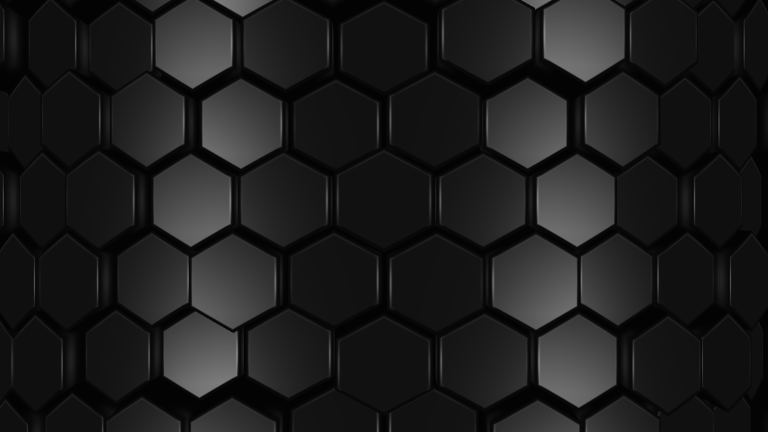
Reproduce this background procedurally as a Shadertoy shader.

```glsl
// Black glossy hexagonal pillars of uneven height on a curved wall, lit by two side bands.

const float RADIUS = 0.87;         // cylinder radius, in canvas heights
const float COLUMN_ANGLE = 0.25;   // angle between neighbouring columns
const float ROW_PITCH = 0.172;     // spacing of rows at the wall base
const float ROW_ORIGIN = 0.033;    // height of the middle row
const float DEPTH = 0.13;          // enlargement of the tallest pillar
const float APOTHEM = 0.472;       // pillar half width, in columns
const float BEVEL = 0.035;         // dark rim around each face
const float LIGHT_ANGLE = 0.46;    // where the side lights fall
const float LIGHT_WIDTH = 0.16;
const int STEPS = 30;              // depth slices
const int SAMPLES = 2;             // antialiasing grid per side

const vec3 GAP_COLOR = vec3(0.012);
const vec3 FACE_COLOR = vec3(0.066);
const vec3 RIM_COLOR = vec3(0.030);
const vec3 LIT_COLOR = vec3(0.40);
const vec3 GLINT_COLOR = vec3(0.34);
const vec3 SHEEN_COLOR = vec3(0.11);

float hash(vec2 p) {
    return fract(sin(dot(p, vec2(127.1, 311.7))) * 43758.5453);
}

float bell(float x, float width) {
    return exp(-x * x / (width * width));
}

// Signed distance to a pointy-top hexagon.
float hexDistance(vec2 p) {
    p = abs(p);
    return max(p.x, dot(p, vec2(0.5, 0.866))) - APOTHEM;
}

// Unrolls the cylinder at a given pillar height onto a unit hex lattice.
vec2 unroll(vec2 p, float height) {
    p /= 1.0 + DEPTH * height;
    float angle = asin(clamp(p.x / RADIUS, -1.0, 1.0));
    return vec2(angle / COLUMN_ANGLE, (p.y - ROW_ORIGIN) / ROW_PITCH * 0.866);
}

// Centre of the nearest hexagon.
vec2 hexCenter(vec2 p) {
    vec2 s = vec2(1.0, 1.732);
    vec2 a = s * floor(p / s + 0.5);
    vec2 b = s * (floor(p / s) + 0.5);
    return dot(p - a, p - a) < dot(p - b, p - b) ? a : b;
}

vec2 cellKey(vec2 center) {
    return floor(center * vec2(2.0, 1.1547) + 0.5);
}

// Random heights, with the middle pillar standing proud.
float pillarHeight(vec2 center) {
    float h = 0.15 + 0.8 * hash(cellKey(center));
    return mix(h, 1.0, exp(-3.0 * dot(center, center)));
}

vec3 shadeFace(vec2 q, vec2 center, float d) {
    // Side light, stronger toward the lower part of the face
    float angle = (center.x + 0.5 * q.x) * COLUMN_ANGLE;
    float light = bell(abs(angle) - LIGHT_ANGLE, LIGHT_WIDTH);
    light *= 0.72 + 0.38 * hash(cellKey(center) + 17.0);
    light *= clamp(0.80 - 0.75 * q.y, 0.25, 1.05);
    vec3 color = FACE_COLOR + LIT_COLOR * light;
    color *= 1.0 - 0.12 * smoothstep(2.8, 4.5, abs(center.x));

    // Bevel and thin glints, brightest on the edge toward the middle
    color = mix(color, RIM_COLOR, smoothstep(-BEVEL - 0.012, -BEVEL + 0.008, d));
    float inward = smoothstep(-0.4, 0.4, -q.x * sign(center.x));
    float upright = smoothstep(0.38, 0.44, abs(q.x)) * bell(q.y, 0.22);
    float slanted = smoothstep(0.1, 0.4, q.y) * (1.0 - upright);
    float glint = upright * mix(0.25, 1.0, inward) + 0.22 * slanted;
    return color + GLINT_COLOR * glint * bell(d + BEVEL, 0.011);
}

vec3 shadeWall(vec2 q, vec2 center, float drop) {
    float inward = smoothstep(0.25, 0.47, -q.x * sign(center.x));
    float streak = bell(drop - 0.20, 0.13) * bell(q.y, 0.28);
    return GAP_COLOR + SHEEN_COLOR * inward * (streak + 0.12 * exp(-3.0 * drop));
}

// Slices the wall from the tallest level down to the base.
vec3 render(vec2 p) {
    for (int i = 0; i <= STEPS; i++) {
        float level = 1.0 - float(i) / float(STEPS);
        vec2 u = unroll(p, level);
        vec2 center = hexCenter(u);
        float height = pillarHeight(center);
        if (height < level || hexDistance(u - center) > 0.0) continue;

        vec3 wall = shadeWall(u - center, center, height - level);
        vec2 q = unroll(p, height) - center;
        float d = hexDistance(q);
        float soft = 2.5 / iResolution.y;
        return mix(shadeFace(q, center, d), wall, smoothstep(-soft, soft, d));
    }
    return GAP_COLOR;
}

void mainImage(out vec4 fragColor, in vec2 fragCoord) {
    vec3 color = vec3(0.0);
    for (int y = 0; y < SAMPLES; y++)
    for (int x = 0; x < SAMPLES; x++) {
        vec2 offset = (vec2(x, y) + 0.5) / float(SAMPLES) - 0.5;
        color += render((fragCoord + offset - 0.5 * iResolution.xy) / iResolution.y);
    }
    fragColor = vec4(color / float(SAMPLES * SAMPLES), 1.0);
}
```
